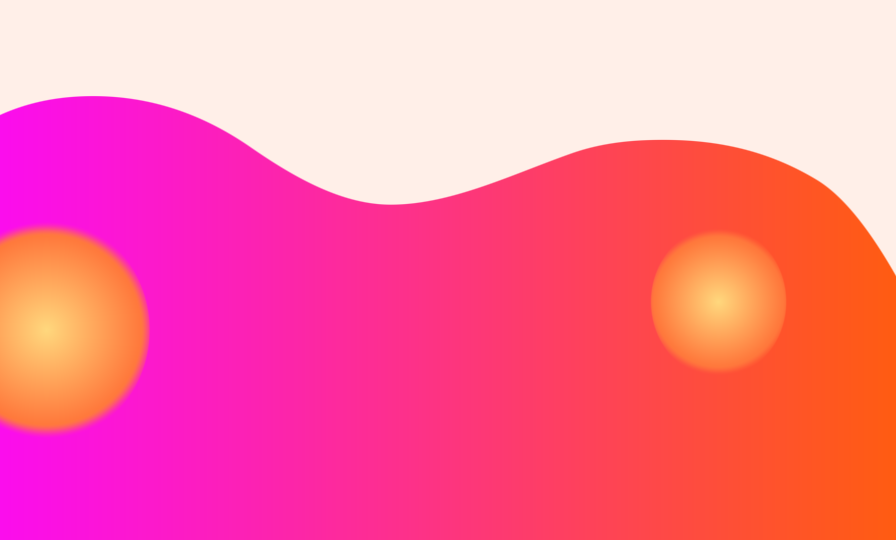
Give the GLSL for this background, as a Shadertoy shader.

```glsl
// A pale sky above a rolling magenta-to-orange wave with two glowing orbs.
// The wave crest is a chain of cubic Hermite spans; the orbs are radial
// gradients that fade out and are trimmed by a slightly narrower ellipse.

#define SKY         vec3(1.0, 0.937, 0.910)
#define WAVE_LEFT   vec3(0.985, 0.050, 0.930)
#define WAVE_RIGHT  vec3(1.0, 0.360, 0.070)
#define ORB_CORE    vec3(1.0, 0.845, 0.490)
#define ORB_RIM     vec3(1.0, 0.475, 0.235)
#define ORB_FADE    0.86
#define LEFT_ORB    vec3(0.052, 0.389, 0.202)
#define RIGHT_ORB   vec3(0.802, 0.441, 0.137)

// Crest knots: position x, height y, slope z, in fractions of the canvas
const int KNOTS = 8;
const vec3 crest[KNOTS] = vec3[KNOTS](
    vec3(0.0, 0.787, 0.75),     vec3(0.104, 0.822, 0.0),
    vec3(0.28, 0.727, -1.15),   vec3(0.436, 0.621, 0.0),
    vec3(0.638, 0.716, 0.584),  vec3(0.740, 0.741, 0.0),
    vec3(0.9115, 0.667, -1.0),  vec3(1.0, 0.489, -2.92));

float hermite(vec3 a, vec3 b, float x) {
    float span = b.x - a.x;
    float t = (x - a.x) / span;
    float s = 1.0 - t;
    float ease = t * t * (3.0 - 2.0 * t);
    return mix(a.y, b.y, ease) + span * t * s * (a.z * s - b.z * t);
}

float crestHeight(float x) {
    float height = crest[0].y;
    for (int i = 0; i < KNOTS - 1; i++) {
        if (x >= crest[i].x) height = hermite(crest[i], crest[i + 1], x);
    }
    return height;
}

// orb: centre in canvas fractions, radius in canvas heights
vec3 addOrb(vec3 base, vec2 uv, vec3 orb, float narrowing) {
    float aspect = iResolution.x / iResolution.y;
    vec2 p = (uv - orb.xy) * vec2(aspect, 1.0) / orb.z;
    float r = length(p);
    float pixel = 1.0 / (iResolution.y * orb.z);
    float trim = (length(p / vec2(narrowing, 1.02)) - 1.0) * narrowing;
    float glow = 1.0 - smoothstep(ORB_FADE, 1.0, r);
    float alpha = glow * (1.0 - smoothstep(-pixel, pixel, trim));
    vec3 tint = mix(ORB_CORE, ORB_RIM, clamp(r / ORB_FADE, 0.0, 1.0));
    return mix(base, tint, alpha);
}

void mainImage(out vec4 fragColor, in vec2 fragCoord) {
    vec2 uv = fragCoord / iResolution.xy;

    // Wave body with its glowing orbs
    vec3 wave = mix(WAVE_LEFT, WAVE_RIGHT, smoothstep(0.0, 1.0, uv.x) * 0.2 + uv.x * 0.8);
    wave = addOrb(wave, uv, LEFT_ORB, 0.946);
    wave = addOrb(wave, uv, RIGHT_ORB, 0.915);

    // Smooth crest edge
    float above = uv.y - crestHeight(uv.x);
    float soft = 0.75 * fwidth(above);
    fragColor = vec4(mix(wave, SKY, smoothstep(-soft, soft, above)), 1.0);
}
```
